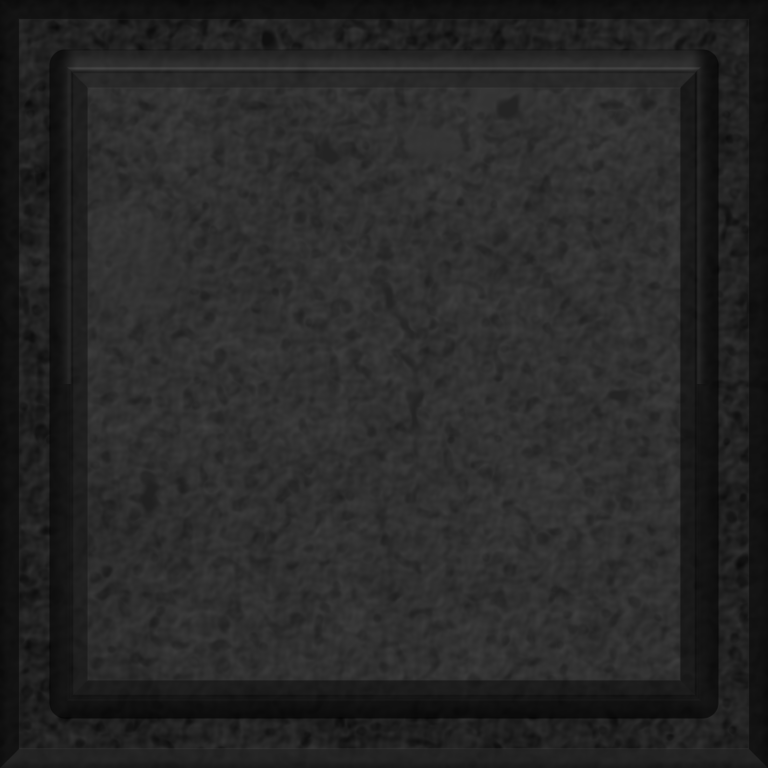
Reproduce this texture procedurally as a Shadertoy shader.

```glsl
#define GRAIN_SCALE 62.0
#define GRAIN_DEPTH 0.038
#define PIT_DEPTH 0.034
#define PANEL_TONE 0.190
#define RIM_TONE 0.126
#define BEVEL_INSET 0.0253
#define MOULD_INSET 0.0650
#define RIDGE_INSET 0.0920
#define PANEL_INSET 0.1146
#define CORNER_RADIUS 0.020

vec2 hash2(vec2 cell) {
    vec3 q = fract(cell.xyx * vec3(0.1031, 0.1030, 0.0973));
    q += dot(q, q.yzx + 33.33);
    return fract((q.xx + q.yz) * q.zy);
}

float cornerSlope(vec2 cell, vec2 offset) {
    float angle = 6.2832 * hash2(cell).x;
    return dot(vec2(cos(angle), sin(angle)), offset);
}

float gradientNoise(vec2 p) {
    vec2 i = floor(p), f = fract(p);
    vec2 u = f * f * f * (f * (f * 6.0 - 15.0) + 10.0);
    vec2 o = vec2(0.0, 1.0);
    return mix(mix(cornerSlope(i, f), cornerSlope(i + o.yx, f - o.yx), u.x),
               mix(cornerSlope(i + o.xy, f - o.xy), cornerSlope(i + o.yy, f - o.yy), u.x), u.y);
}

float segmentDistance(vec2 p, vec2 a, vec2 b) {
    vec2 d = b - a;
    return length(p - a - d * clamp(dot(p - a, d) / dot(d, d), 0.0, 1.0));
}

float spot(vec2 p, vec2 centre, vec2 size) {
    return 1.0 - smoothstep(0.5, 1.3, length((p - centre) / size));
}

// Sparse round pits, one candidate per grid cell
float scatteredPits(vec2 p) {
    vec2 base = floor(p);
    float pit = 0.0;
    for (int k = 0; k < 9; k++) {
        vec2 cell = base + vec2(k % 3, k / 3) - 1.0;
        vec2 rnd = hash2(cell + 17.0);
        float radius = mix(0.12, 0.29, rnd.y) * step(0.45, hash2(cell + 71.0).x);
        float dist = length(p - cell - rnd);
        pit = max(pit, 1.0 - smoothstep(0.55 * radius, radius + 0.06, dist) - step(radius, 0.0));
    }
    return pit;
}

float stoneHeight(vec2 p) {
    return gradientNoise(p * GRAIN_SCALE) + 0.5 * gradientNoise(p * GRAIN_SCALE * 1.8 + 31.0);
}

// Brightness offset of the pitted stone
float stoneDetail(vec2 p) {
    vec2 wobble = vec2(gradientNoise(p * 38.0 + 9.0), gradientNoise(p * 38.0 + 50.0));
    vec2 q = p + 0.004 * wobble;
    vec2 ragged = p + 0.019 * wobble;
    float height = stoneHeight(q);
    float relief = height - stoneHeight(q + vec2(0.003, -0.004));
    float pits = smoothstep(0.12, 0.45, gradientNoise(q * 47.0 + 90.0));
    pits = max(pits, 0.9 * scatteredPits(q * 26.0));
    float broad = 0.022 * gradientNoise(p * 7.0 + 3.0) + 0.024 * gradientNoise(p * 19.0 + 12.0);
    float detail = GRAIN_DEPTH * height + 0.018 * relief + broad - PIT_DEPTH * pits + 0.006;

    // Worn smooth patches
    float worn = max(spot(ragged, vec2(0.565, 0.812), vec2(0.042, 0.026)),
                     spot(ragged, vec2(0.650, 0.872), vec2(0.055, 0.026)));
    worn = max(worn, 0.5 * spot(ragged, vec2(0.180, 0.650), vec2(0.080, 0.070)));
    detail = mix(detail, 0.020, 0.75 * worn);

    // Deep holes and a broken vertical crack
    float holes = max(spot(ragged, vec2(0.667, 0.860), vec2(0.013, 0.019)),
                      spot(ragged, vec2(0.427, 0.803), vec2(0.014, 0.017)));
    holes = max(holes, spot(ragged, vec2(0.348, 0.953), vec2(0.010, 0.016)));
    holes = max(holes, spot(ragged, vec2(0.197, 0.352), vec2(0.014, 0.020)));
    holes = max(holes, spot(ragged, vec2(0.812, 0.485), vec2(0.020, 0.012)));
    float crack = min(segmentDistance(ragged, vec2(0.495, 0.628), vec2(0.533, 0.570)),
                      segmentDistance(ragged, vec2(0.533, 0.570), vec2(0.545, 0.400)));
    float broken = smoothstep(-0.3, 0.25, gradientNoise(p * 30.0 + 5.0));
    holes = max(holes, broken * (1.0 - smoothstep(0.002, 0.010, crack)));
    return min(detail, mix(detail, -0.050, holes));
}

// Tone of a frame side; sides are left, right, bottom, top
float sideTone(vec2 c, vec4 sides, float vertical) {
    return mix(c.y > 0.0 ? sides.w : sides.z, c.x > 0.0 ? sides.y : sides.x, vertical);
}

float lineAt(float x, float centre, float width) {
    return 1.0 - smoothstep(0.0, width, abs(x - centre));
}

void mainImage(out vec4 fragColor, in vec2 fragCoord) {
    vec2 uv = fragCoord / iResolution.xy;
    vec2 c = uv - 0.5;
    float aa = 1.2 / min(iResolution.x, iResolution.y);
    float hair = max(0.0016, aa);
    float inset = 0.5 - max(abs(c.x), abs(c.y));
    float mitre = smoothstep(-aa, aa, abs(c.x) - abs(c.y));
    float detail = stoneDetail(uv);

    // Outer bevel and stone rim
    float bevel = sideTone(c, vec4(0.070, 0.070, 0.138, 0.072), mitre);
    bevel *= 0.75 + 0.25 * smoothstep(0.0, 0.012, inset);
    float tone = mix(bevel + 0.3 * detail, RIM_TONE + 1.3 * detail,
                     smoothstep(-aa, aa, inset - BEVEL_INSET));
    tone += 0.030 * lineAt(inset, BEVEL_INSET, hair);

    // Rounded moulding, its lit top fading out before the corners
    vec2 q = abs(c) - (0.5 - MOULD_INSET - CORNER_RADIUS);
    float depth = CORNER_RADIUS - length(max(q, 0.0)) - min(max(q.x, q.y), 0.0);
    float cornerFade = smoothstep(0.398, 0.422, abs(c.x));
    float mould = sideTone(c, vec4(0.078, 0.072, 0.062, 0.172), cornerFade);
    mould *= 0.78 + 0.3 * smoothstep(0.002, 0.020, depth);
    tone = mix(tone, mould + 0.28 * detail, smoothstep(-aa, aa, depth));
    tone -= 0.030 * lineAt(depth, 0.0, hair);

    // Inner slope and its ridge
    float slope = sideTone(c, vec4(0.122, 0.100, 0.110, 0.158), mitre);
    tone = mix(tone, slope + 0.4 * detail, smoothstep(-0.002, 0.002, inset - RIDGE_INSET));
    float ridge = sideTone(c, vec4(0.012, 0.008, 0.026, 0.075), mitre);
    tone += ridge * lineAt(inset, RIDGE_INSET - 0.003, 0.003);
    tone -= 0.035 * lineAt(inset, RIDGE_INSET + 0.002, 0.0025);

    // Sunken panel with a lit edge
    float shade = 0.022 * spot(uv, vec2(0.13, 0.20), vec2(0.16, 0.20));
    tone = mix(tone, PANEL_TONE + detail - shade, smoothstep(-aa, aa, inset - PANEL_INSET));
    tone += 0.025 * lineAt(inset, PANEL_INSET, hair);

    fragColor = vec4(vec3(clamp(tone, 0.02, 0.32)), 1.0);
}
```
